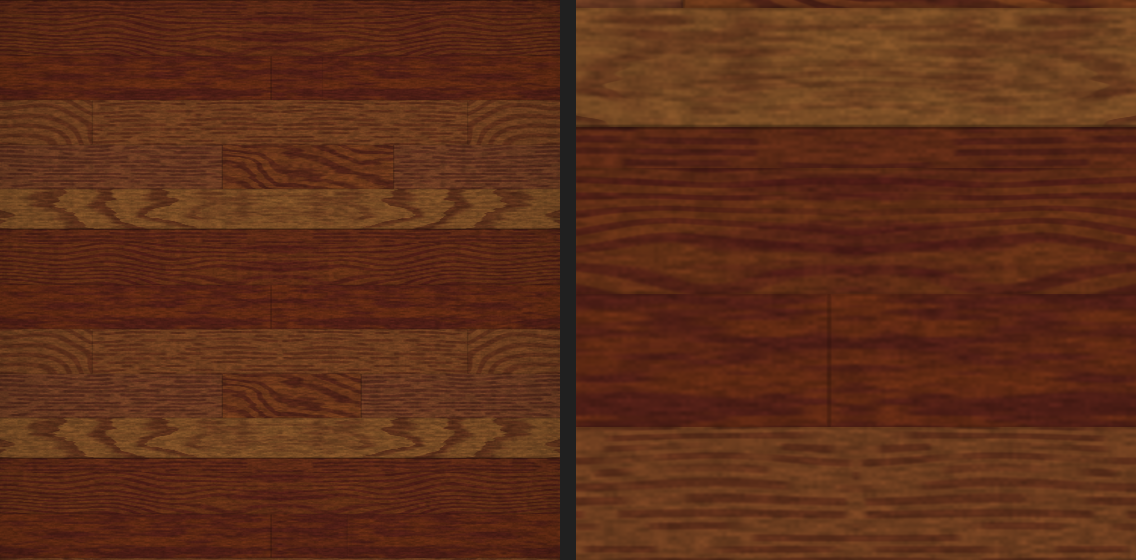
Left, the full canvas; right, a detail of the centre.
Write a Shadertoy shader that draws this texture.

```glsl
// Stained oak floor: a stack of six plank rows repeats down the canvas, mirrored left to right.
// Each row blends a light and a dark stain by its own grain: arches, streaks, zigzags or pores.
// Joint positions shift between repeats; fine fibres and an edge shade finish the surface.

const float PERIOD = 0.409;      // height of one stack of rows
const float SEAM = 0.0004;       // half width of a joint
const float SEAM_BLUR = 0.0018;  // softness of a joint
const float ARC_END = 0.335;     // centre distance where the arched end planks begin
const float SHORT_START = 0.397; // left end of the short plank
const float PATCH_START = 0.484; // left end of the dark patch
const float FIBRE = 0.26;        // strength of the fine fibres
const float SPECK = 0.12;        // strength of the finest grain
const float EDGE_SHADE = 0.14;
const float EDGE[7] = float[7](0.0, 0.06, 0.243, 0.437, 0.631, 0.826, 1.0);
const vec3 LIGHT[6] = vec3[6](
    vec3(0.37, 0.17, 0.08), vec3(0.37, 0.18, 0.08), vec3(0.37, 0.16, 0.07),
    vec3(0.42, 0.24, 0.12), vec3(0.41, 0.23, 0.13), vec3(0.46, 0.29, 0.14));
const vec3 DARK[6] = vec3[6](
    vec3(0.28, 0.11, 0.08), vec3(0.28, 0.10, 0.08), vec3(0.29, 0.11, 0.08),
    vec3(0.33, 0.16, 0.09), vec3(0.31, 0.15, 0.10), vec3(0.32, 0.16, 0.09));
const vec3 SHORT_LIGHT = vec3(0.42, 0.22, 0.10);
const vec3 SHORT_DARK = vec3(0.28, 0.12, 0.08);

float hash(vec2 p) {
    return fract(sin(dot(p, vec2(127.1, 311.7))) * 43758.5453);
}

float noise(vec2 p) {
    vec2 i = floor(p), f = fract(p);
    f = f * f * (3.0 - 2.0 * f);
    return mix(mix(hash(i), hash(i + vec2(1, 0)), f.x),
               mix(hash(i + vec2(0, 1)), hash(i + vec2(1, 1)), f.x), f.y);
}

// Dark lines, one for each whole step of the field
float rings(float field) {
    return smoothstep(0.35, 0.9, 0.5 + 0.5 * sin(6.2832 * field));
}

float seam(float d) {
    return 1.0 - smoothstep(SEAM, SEAM + SEAM_BLUR, abs(d));
}

// Thin dashes on gently bent, evenly spaced lines
float pores(vec2 p) {
    float y = p.y * 135.0 + 1.2 * noise(p * vec2(12.0, 30.0));
    float line = abs(fract(y) - 0.5) * 2.0;
    float dash = noise(vec2(p.x * 45.0 + 17.0 * hash(vec2(floor(y), 3.0)), floor(y) * 7.0));
    return (1.0 - smoothstep(0.3, 0.85, line)) * smoothstep(0.25, 0.55, dash);
}

// Long stains along the plank, split into thin fibres
float streaks(vec2 p) {
    float n = 0.4 * noise(p * vec2(8.0, 60.0)) + 0.3 * noise(p * vec2(20.0, 140.0))
            + 0.3 * noise(p * vec2(45.0, 300.0));
    return smoothstep(0.32, 0.68, n);
}

// Ragged arches pointing to the ends, lying streaks in the middle
float zigzag(vec2 p, float h) {
    float bow = 2.0 * h - 1.0;
    float q = p.x * 9.5 + 0.5 * bow * bow
            + 1.3 * (noise(vec2(p.x * 5.0, h * 3.0)) - 0.5)
            + 0.25 * (noise(vec2(p.x * 30.0, h * 8.0)) - 0.5)
            + 0.22 * (noise(vec2(p.x * 50.0, h * 20.0)) - 0.5);
    float s = fract(q);
    float band = smoothstep(0.0, 0.07, s) * (1.0 - smoothstep(0.2, 0.5, s));
    return mix(0.65 * streaks(p + 3.0), band, smoothstep(0.1, 0.19, p.x));
}

void mainImage(out vec4 fragColor, in vec2 fragCoord) {
    vec2 uv = fragCoord / iResolution.xy;
    float px = 1.0 / min(iResolution.x, iResolution.y);
    float v = (1.0 - uv.y) / PERIOD;
    float turn = floor(v), t = fract(v);
    float m = abs(uv.x - 0.5);       // distance from the mirror axis
    float e = 0.5 - m;               // distance from the side
    vec2 p = vec2(m, t * PERIOD);

    // Row and height within it, counted downward
    int row = 0;
    for (int i = 1; i < 6; i++) row += int(t >= EDGE[i]);
    float h = (t - EDGE[row]) / (EDGE[row + 1] - EDGE[row]);
    float warp = noise(p * vec2(10.0, 32.0)) - 0.5;
    float pore = pores(p);

    vec3 light = LIGHT[row], dark = DARK[row];
    float grain = 0.1 + 0.8 * pore, joint = 0.0;
    float even = 1.0 - mod(turn, 2.0);

    if (row == 0) {
        grain = 0.2 + 0.7 * pore;
    } else if (row == 1) {           // wide arches with a cloudy middle
        float arch = rings(9.0 * length(vec2(e * 1.6, 1.3 - h)) + 2.6 * warp);
        float cloud = streaks(p + vec2(0.0, 5.0));
        grain = mix(0.65 * arch + 0.3 * cloud, cloud, 0.5 * (1.0 - smoothstep(0.02, 0.1, m)));
    } else if (row == 2) {           // long stains and a dark patch
        float patchEnd = PATCH_START + even * (0.092 + 0.022 * turn);
        float inside = smoothstep(-px, px, uv.x - PATCH_START)
                     * (1.0 - smoothstep(-px, px, uv.x - patchEnd));
        grain = streaks(p) + 0.25 * inside;
        joint = max(seam(uv.x - PATCH_START), 0.4 * even * seam(uv.x - patchEnd));
    } else if (row == 3) {           // plain board between arched ends
        float arc = rings(5.0 * length(vec2(e * 6.0, 1.2 - h)) + 2.0 * warp);
        grain = mix(grain, 0.75 * arc + 0.2 * pore, smoothstep(-px, px, m - ARC_END));
        joint = 0.7 * seam(m - ARC_END);
    } else if (row == 4) {           // short boldly figured plank
        float shortEnd = 0.645 + 0.058 * even;
        float inside = smoothstep(-px, px, uv.x - SHORT_START)
                     * (1.0 - smoothstep(-px, px, uv.x - shortEnd));
        float wave = noise(vec2(uv.x * 14.0, h * 2.5)) + 0.15 * noise(vec2(uv.x * 50.0, h * 16.0));
        float bold = rings(h * 3.2 - uv.x * 12.0 + 2.0 * wave);
        grain = mix(grain, 0.65 * bold + 0.35 * streaks(p), inside);
        light = mix(light, SHORT_LIGHT, inside);
        dark = mix(dark, SHORT_DARK, inside);
        joint = max(seam(uv.x - SHORT_START), seam(uv.x - shortEnd));
    } else {
        grain = 0.8 * zigzag(p, h) + 0.2 * pore;
    }
    vec3 color = mix(light, dark, clamp(grain, 0.0, 1.0));

    // Joints; the one between stacks is deepest
    float stackSeam = seam(min(t, 1.0 - t) * PERIOD);
    float rowSeam = seam(min(h, 1.0 - h) * (EDGE[row + 1] - EDGE[row]) * PERIOD);
    rowSeam *= row == 0 ? 0.3 : 1.0;
    color *= 1.0 - max(0.3 * stackSeam, max(0.1 * rowSeam, 0.2 * joint));

    // Fine fibres, specks and edge shade
    color *= 1.0 + FIBRE * (noise(uv * vec2(110.0, 390.0)) - 0.5);
    color *= 1.0 + SPECK * (noise(uv * vec2(370.0, 430.0)) - 0.5);
    vec2 side = abs(uv - 0.5) * 2.0;
    color *= 1.04 - EDGE_SHADE * (0.7 * pow(side.x, 4.0) + 0.3 * pow(side.y, 6.0));
    fragColor = vec4(color, 1.0);
}
```
